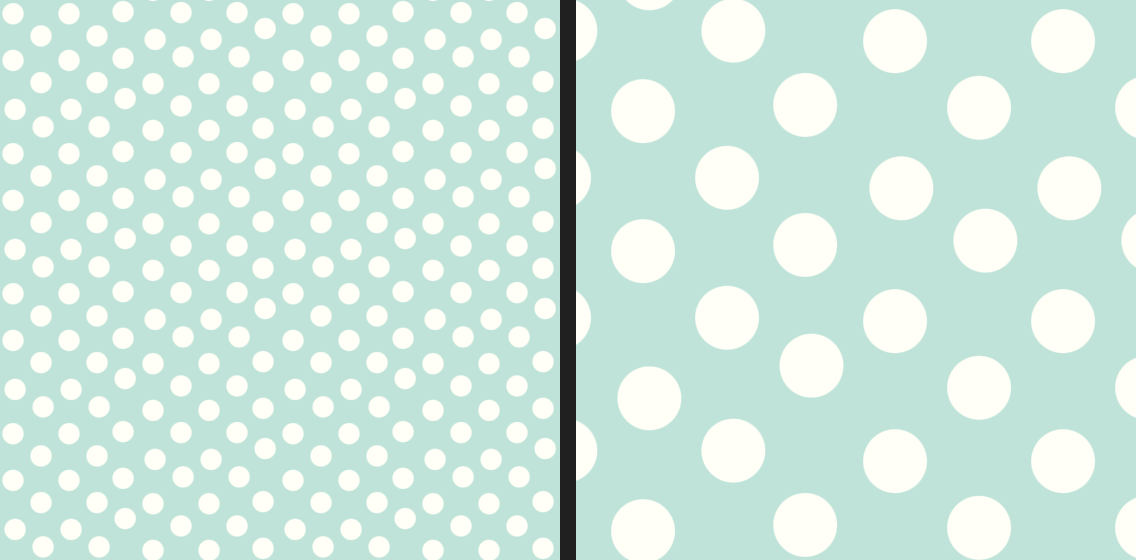
Left: the whole. Right: its middle third, enlarged.
Reproduce this pattern procedurally as a three.js fragment shader.

```glsl
varying vec2 vUv;

const float TILES = 4.0;
const float COLUMNS = 5.0;
const float ROWS = 3.0;
const float DOT_RADIUS = 0.076;
const vec2 FIRST_DOT = vec2(0.099, 0.094);
const vec2 HALF_DROP = vec2(1.0, 0.5);
const vec2 PERIOD = vec2(2.0, 1.0);
const vec3 MINT = vec3(0.75, 0.89, 0.85);
const vec3 CREAM = vec3(1.0, 1.0, 0.97);

// Shortest offset between two points on the wrapping plane
vec2 wrapOffset(vec2 offset, vec2 period) {
  return mod(offset + 0.5 * period, period) - 0.5 * period;
}

// Uneven placement: the last row sways most, the last column is pulled back
vec2 dotDrift(float column, float row) {
  float lastColumn = step(COLUMNS - 1.5, column);
  float lastRow = step(ROWS - 1.5, row);
  float sway = mix(0.004, 0.021, lastRow);
  float alternate = 1.0 - 2.0 * mod(column, 2.0);
  float driftX = -0.006 + 0.015 * lastRow - 0.014 * lastColumn;
  float driftY = sway * (alternate - 3.7 * lastColumn);
  return vec2(driftX, driftY);
}

// Staggered lattice inside one tile
vec2 dotCenter(float column, float row) {
  float stagger = 0.5 * mod(column, 2.0);
  vec2 lattice = vec2(column / COLUMNS, (row + stagger) / ROWS);
  return FIRST_DOT + lattice + dotDrift(column, row);
}

// Distance to the nearest dot centre, with every second tile dropped by half
float nearestDot(vec2 p) {
  float nearest = 1.0;
  for (float column = 0.0; column < COLUMNS; column++) {
    for (float row = 0.0; row < ROWS; row++) {
      vec2 offset = p - dotCenter(column, row);
      float direct = length(wrapOffset(offset, PERIOD));
      float dropped = length(wrapOffset(offset - HALF_DROP, PERIOD));
      nearest = min(nearest, min(direct, dropped));
    }
  }
  return nearest;
}

// Antialiased coverage of a shape from its signed distance
float coverage(float signedDistance) {
  float edge = 0.75 * fwidth(signedDistance);
  return 1.0 - smoothstep(-edge, edge, signedDistance);
}

void main() {
  vec2 p = TILES * vec2(vUv.x, 1.0 - vUv.y);
  float dots = coverage(nearestDot(p) - DOT_RADIUS);
  gl_FragColor = vec4(mix(MINT, CREAM, dots), 1.0);
}
```
